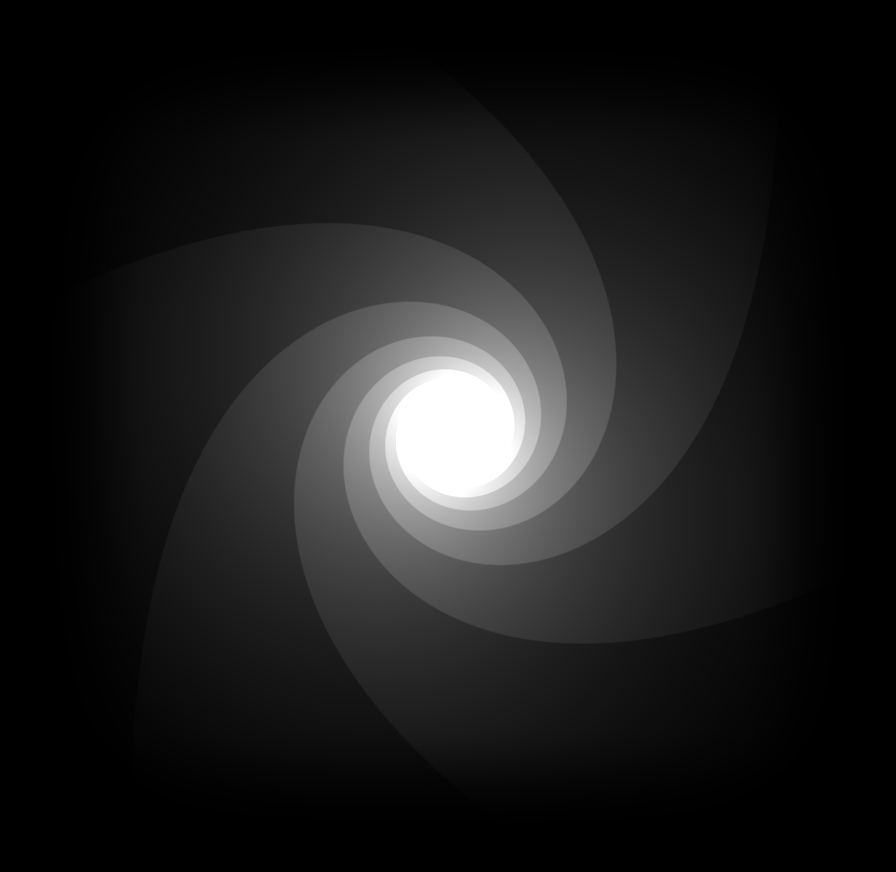
Write a Shadertoy shader that draws this background.

```glsl
// A white glowing core wound in six grey spiral arms on black.
// The arms are a sawtooth in angle and inverse radius, added to a 1/r glow,
// and a soft rectangular vignette darkens the borders.

// Sawtooth rising outward across each arm, then dropping at its outer edge.
float spiralArms(vec2 p, float r) {
    float phase = 0.447 / r + 6.0 * atan(p.y, p.x) / 6.2831853 - 0.6;
    float t = fract(phase);
    // Edge width: the change of phase over about one and a half pixels.
    float edge = 1.5 / iResolution.y * length(vec2(0.447 / (r * r), 0.955 / r));
    return min(1.0 - t, t / clamp(edge, 0.001, 0.5));
}

void mainImage(out vec4 fragColor, in vec2 fragCoord) {
    vec2 uv = fragCoord / iResolution.xy;
    vec2 p = (uv - vec2(0.508, 0.503)) * iResolution.xy / iResolution.y;
    float r = max(length(p), 0.03);

    // Core glow, with arm contrast fading in the dim outskirts
    float glow = max(0.0791 / r - 0.143, 0.0);
    float contrast = 0.18 * glow / (glow + 0.25);
    float light = glow + contrast * (spiralArms(p, r) - 0.5);

    // Vignette measured from the nearest borders
    vec2 border = smoothstep(0.04, 0.17, min(uv, 1.0 - uv));
    light *= border.x * border.y;

    fragColor = vec4(vec3(clamp(light, 0.0, 1.0)), 1.0);
}
```
